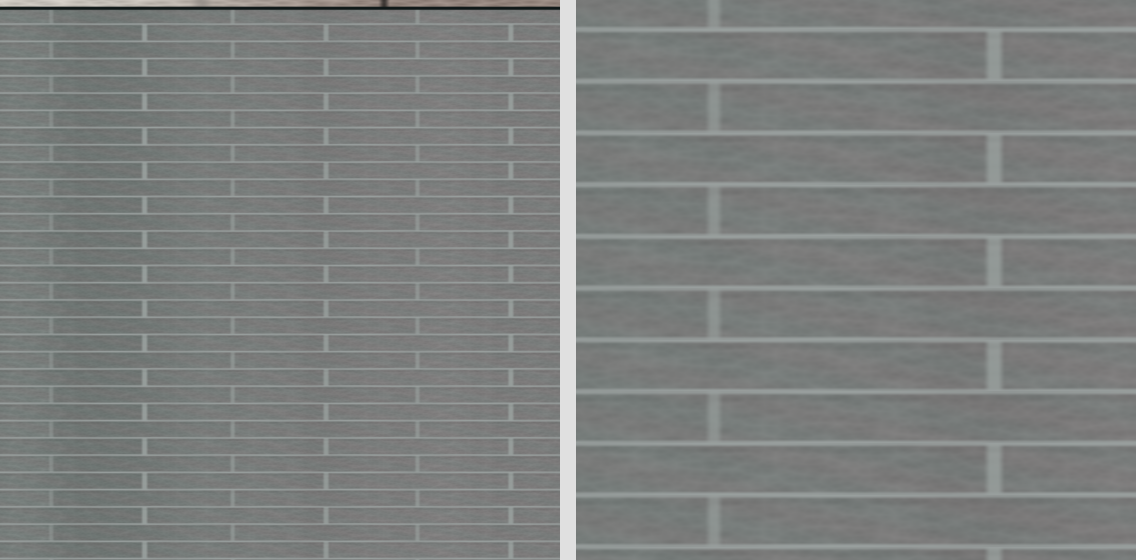
Left: the whole. Right: its middle third, enlarged.
Reproduce this texture procedurally as a Shadertoy shader.

```glsl
// Long grey bricks in a half-offset running bond, with thin pale mortar.
// The weathered grain comes from stretched cellular noise and layered sines,
// and repeats every two courses; a pale coping with a dark gap caps the wall.

float hash(vec2 p) {
    return fract(sin(dot(p, vec2(127.1, 311.7))) * 43758.5453);
}

// Distance to the nearest scattered point, wrapping vertically after wrapY cells.
float cellular(vec2 p, float wrapY) {
    vec2 cell = floor(p);
    float nearest = 2.0;
    for (int j = -1; j <= 1; j++)
    for (int i = -1; i <= 1; i++) {
        vec2 c = cell + vec2(i, j);
        vec2 key = vec2(c.x, mod(c.y, wrapY));
        vec2 point = c + vec2(hash(key), hash(key + 37.0));
        nearest = min(nearest, length(p - point));
    }
    return nearest;
}

// Soft-edged stripe around distance zero.
float stripe(float d, float halfWidth, float soft) {
    return 1.0 - smoothstep(halfWidth - soft, halfWidth + soft, abs(d));
}

vec3 wall(vec2 uv, float px) {
    const float courseHeight = 0.030788, brickLength = 0.327;

    // Courses, counted from the bottom; a slight bend keeps spacing uneven.
    float v = (uv.y - 0.0026) / courseHeight;
    float row = floor(v), even = 1.0 - mod(row, 2.0);
    float bend = 0.003 * smoothstep(0.26, 0.41, uv.x)
               * (1.0 - smoothstep(0.59, 0.74, uv.x));
    float u = (uv.x + bend - 0.0915) / brickLength - 0.51 * even;
    float column = floor(u + 0.5);

    // Brick tone: broad vertical shading, cooler and darker on the left.
    float shade = 0.006 * sin(uv.x * 17.0 + 1.0) + 0.004 * sin(uv.x * 41.0);
    shade -= 0.016 * exp(-pow((uv.x - 0.17) / 0.07, 2.0));
    shade += 0.012 * (hash(vec2(floor(u), even)) - 0.5);
    vec3 color = mix(vec3(0.465, 0.485, 0.477), vec3(0.488, 0.491, 0.489),
                     smoothstep(0.1, 0.75, uv.x)) + shade;

    // Horizontal streaks and fine speckle.
    float pair = mod(v, 2.0);
    float streaks = cellular(vec2(uv.x * 38.0, pair * 5.0), 10.0) - 0.5;
    float speckle = cellular(vec2(uv.x * 130.0, pair * 8.0), 16.0) - 0.5;
    float ripple = sin(pair * 18.85 + 2.0 * sin(uv.x * 23.0)) * sin(uv.x * 61.0 + even);
    color += 0.035 * streaks + 0.025 * speckle + 0.005 * ripple;
    color += vec3(0.008, -0.003, -0.001) * sin(uv.x * 47.0 + pair * 7.0);

    // Upright joints: wider and brighter in the even courses.
    float jointX = (u - column) * brickLength;
    float strength = mix(0.62, 0.95, even) - 0.18 * hash(vec2(column, even + 5.0));
    float joint = strength * stripe(jointX, 0.0036 + 0.0008 * even, 0.0022 + 0.5 * px);
    color = mix(color, vec3(0.605, 0.635, 0.625), joint);

    // Bed joints, with a faint shadow just beneath each.
    float bedY = (v - floor(v + 0.5)) * courseHeight;
    color -= 0.018 * stripe(bedY + 0.0042, 0.0015, 0.0015);
    float bed = stripe(bedY, 0.0015, 0.0009 + 0.5 * px);
    float wear = 0.88 + 0.1 * sin(uv.x * 29.0 + 2.0 * even);
    return mix(color, vec3(0.60, 0.625, 0.62), bed * wear);
}

void mainImage(out vec4 fragColor, in vec2 fragCoord) {
    vec2 uv = fragCoord / iResolution.xy;
    float px = 1.0 / min(iResolution.x, iResolution.y);
    vec3 color = wall(uv, px);

    // Coping: pale at the left, browner at the right, with dark stains.
    vec3 coping = mix(vec3(0.79, 0.77, 0.74), vec3(0.59, 0.53, 0.50),
                      smoothstep(0.1, 0.75, uv.x));
    coping += 0.12 * (cellular(vec2(uv.x * 28.0, uv.y * 150.0), 300.0) - 0.5);
    coping *= 1.0 - 0.6 * stripe(uv.x - 0.686, 0.006, 0.006);
    coping *= 1.0 - 0.2 * stripe(uv.x - 0.36, 0.012, 0.012);

    // Dark gap between the coping and the bricks.
    float soft = 0.0008 + 0.5 * px;
    color = mix(color, vec3(0.06, 0.09, 0.09), smoothstep(-soft, soft, uv.y - 0.9825));
    color = mix(color, coping, smoothstep(-soft, soft, uv.y - 0.988));

    fragColor = vec4(clamp(color, 0.0, 1.0), 1.0);
}
```
